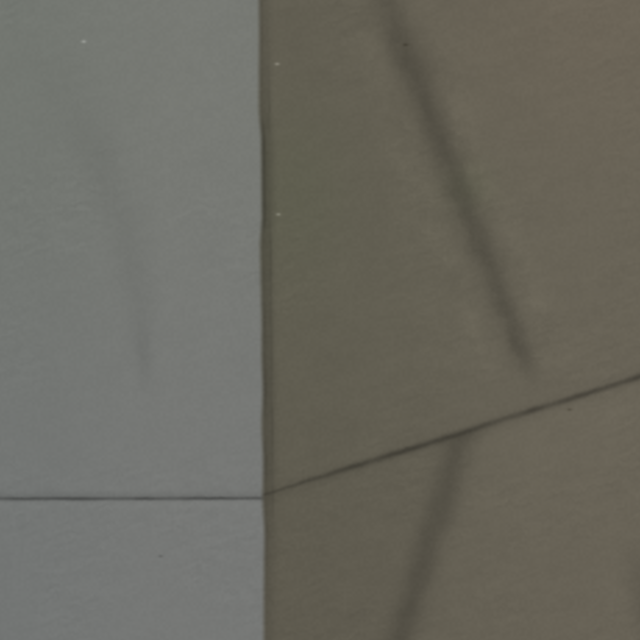
Give the GLSL for this texture, as a Shadertoy shader.

```glsl
// Two plastered wall planes meeting at a vertical corner, crossed by thin seams.
// Each plane is a soft colour gradient; creases and joints are distances to
// simple curves, and layered value noise gives the worn, brushed surface.

#define CORNER_X 0.4045
#define CORNER_LEAN 0.0095
#define LEFT_SEAM_Y 0.2205
#define RIGHT_SEAM_SLOPE 0.312
#define SEAM_WIDTH 0.0032
#define GRAIN 0.012
#define MOTTLE 0.026
#define SCRATCH 0.030
#define CREASE_DEPTH 0.12

float hash(vec2 p) {
    p = fract(p * vec2(0.1031, 0.1137));
    p += dot(p, p.yx + 33.33);
    return fract((p.x + p.y) * p.x * 7.31 + p.y * 3.17);
}

float noise(vec2 p) {
    vec2 i = floor(p), f = fract(p);
    f = f * f * (3.0 - 2.0 * f);
    float low = mix(hash(i), hash(i + vec2(1, 0)), f.x);
    float high = mix(hash(i + vec2(0, 1)), hash(i + vec2(1, 1)), f.x);
    return mix(low, high, f.y);
}

// Layered noise, centred near zero
float fbm(vec2 p) {
    float sum = 0.0, amp = 0.5;
    for (int i = 0; i < 5; i++) {
        sum += amp * (noise(p) - 0.5);
        p = mat2(1.6, 1.2, -1.2, 1.6) * p + 17.3;
        amp *= 0.6;
    }
    return sum;
}

float bell(float d, float width) {
    d /= width;
    return exp(-d * d);
}

vec3 leftPlane(vec2 p, float rough) {
    float across = smoothstep(0.0, 0.3, p.x);
    vec3 top = mix(vec3(0.450, 0.464, 0.440), vec3(0.468, 0.476, 0.454), across);
    vec3 base = mix(vec3(0.452, 0.462, 0.456), vec3(0.464, 0.470, 0.462), across);
    vec3 col = mix(base, top, smoothstep(0.1, 0.95, p.y));

    // Faint curved fold that fades toward its foot
    float h = p.y - 0.41;
    float d = p.x - (0.225 - 0.6 * h * h) + 0.012 * rough;
    float span = smoothstep(-0.03, 0.12, h) * (1.0 - smoothstep(0.3, 0.58, h));
    col *= 1.0 - 0.035 * span * bell(d, 0.02 + 0.06 * max(h, 0.0));
    col *= 1.0 - 0.04 * bell(d, 0.012) * bell(h - 0.03, 0.05);

    // Horizontal joint: dark core with a weaker second stroke
    float seam = p.y - LEFT_SEAM_Y - 0.003 * p.x + 0.002 * rough;
    float wear = 0.75 + 0.5 * noise(vec2(p.x * 40.0, 2.0));
    col *= 1.0 - 0.25 * wear * bell(seam, SEAM_WIDTH);
    col *= 1.0 - 0.05 * bell(seam - 0.005, 0.006);
    return col * (1.0 + 0.015 * bell(seam + 0.010, 0.006));
}

vec3 rightPlane(vec2 p, float rough) {
    float across = smoothstep(0.42, 0.95, p.x);
    vec3 top = mix(vec3(0.382, 0.368, 0.320), vec3(0.422, 0.395, 0.344), across);
    vec3 mid = mix(vec3(0.378, 0.367, 0.317), vec3(0.408, 0.388, 0.339), across);
    vec3 low = mix(vec3(0.370, 0.355, 0.309), vec3(0.394, 0.374, 0.328), across);
    vec3 col = mix(mix(low, mid, smoothstep(0.0, 0.6, p.y)), top, smoothstep(0.6, 1.0, p.y));
    float moss = bell(length((p - vec2(0.46, 0.70)) * vec2(1.0, 0.6)), 0.08);
    moss += bell(length(p - vec2(0.735, 0.71)), 0.04);
    col += moss * vec3(-0.004, 0.004, -0.004);

    float seam = p.y - 0.228 - RIGHT_SEAM_SLOPE * (p.x - 0.414) + 0.003 * rough;
    float above = smoothstep(-0.004, 0.004, seam);

    // Long upper crease: broad shade, soft core, worn lighter flanks
    float d = p.x - (0.605 + 0.38 * (1.0 - p.y)) + 0.018 * rough;
    float fade = above * smoothstep(0.385, 0.46, p.y) * (1.0 - 0.35 * smoothstep(0.88, 1.0, p.y));
    float core = bell(d, mix(0.014, 0.024, smoothstep(0.4, 0.75, p.y)));
    col *= 1.0 - fade * (CREASE_DEPTH * core * (1.0 + 0.9 * rough) + 0.045 * bell(d, 0.045));
    float flanks = bell(d - 0.05, 0.03) + bell(d + 0.05, 0.03);
    col *= 1.0 + fade * 0.025 * flanks * (1.0 + 4.0 * rough);

    // Lower crease and the shaded corner at far right
    float e = p.x - (0.625 + 0.30 * p.y) + 0.012 * rough;
    col *= 1.0 - (1.0 - above) * 0.14 * bell(e, 0.023);
    col *= 1.0 + (1.0 - above) * 0.03 * smoothstep(0.01, 0.06, e);
    float cornerShade = smoothstep(-0.02, 0.03, p.x - 0.985 + 0.25 * (p.y - 0.06));
    col *= 1.0 - 0.10 * cornerShade * (1.0 - smoothstep(0.05, 0.18, p.y));

    // Slanted joint, broader and deeper toward the right
    float reach = smoothstep(0.40, 0.60, p.x);
    float wear = 0.75 + 0.5 * noise(vec2(p.x * 36.0, 7.0));
    col *= 1.0 - 0.23 * wear * mix(0.5, 1.0, reach) * bell(seam, SEAM_WIDTH * mix(1.0, 1.6, reach));
    return col * (1.0 - 0.05 * bell(seam + 0.004, 0.012));
}

void mainImage(out vec4 fragColor, in vec2 fragCoord) {
    vec2 p = fragCoord / iResolution.xy;
    float px = 1.0 / iResolution.y;
    float rough = fbm(p * 30.0);
    vec2 brushed = vec2(p.x, p.y - 0.25 * p.x);
    float streak = fbm(brushed * vec2(24.0, 60.0));

    // Planes joined along a slightly uneven corner
    float waver = noise(vec2(3.0, p.y * 18.0)) - 0.5;
    float corner = p.x - CORNER_X - CORNER_LEAN * (1.0 - p.y) - 0.004 * waver;
    float side = smoothstep(-0.004 - px, 0.004 + px, corner);
    vec3 col = mix(leftPlane(p, rough), rightPlane(p, rough), side);

    // Shaded gap: a broad strip with thin, uneven dark strokes
    float shade = smoothstep(0.1, 0.35, p.y) * (1.0 - smoothstep(0.75, 1.0, p.y));
    col *= 1.0 - side * mix(0.06, 0.13, shade) * bell(corner - 0.009, 0.010);
    col *= 1.0 - mix(0.08, 0.12, shade) * (1.0 + 1.2 * waver) * bell(corner - 0.003, 0.004);
    col *= 1.0 - 0.08 * shade * (0.5 - waver) * bell(corner - 0.014 + 0.006 * waver, 0.003);

    // Brushed mottling, patchy raised scratches and fine grain
    col *= 1.0 + MOTTLE * mix(0.8, 1.4, side) * (streak + 0.6 * rough);
    vec2 fine = brushed * vec2(60.0, 130.0) + 3.0 * rough;
    float relief = noise(fine) - noise(fine + vec2(0.3, 0.7));
    col *= 1.0 + SCRATCH * relief * smoothstep(0.3, 0.75, noise(p * 9.0 + 5.0));
    col += GRAIN * (noise(p * 230.0) - 0.5);

    // Small chips: pale first, then dark
    vec2 chips[6] = vec2[6](vec2(0.433, 0.900), vec2(0.435, 0.665), vec2(0.131, 0.935),
                            vec2(0.634, 0.930), vec2(0.890, 0.360), vec2(0.251, 0.131));
    for (int i = 0; i < 6; i++)
        col += bell(length((p - chips[i]) * vec2(0.8, 1.2)), 0.0032) * (i < 3 ? 0.12 : -0.06);
    fragColor = vec4(clamp(col, 0.0, 1.0), 1.0);
}
```
